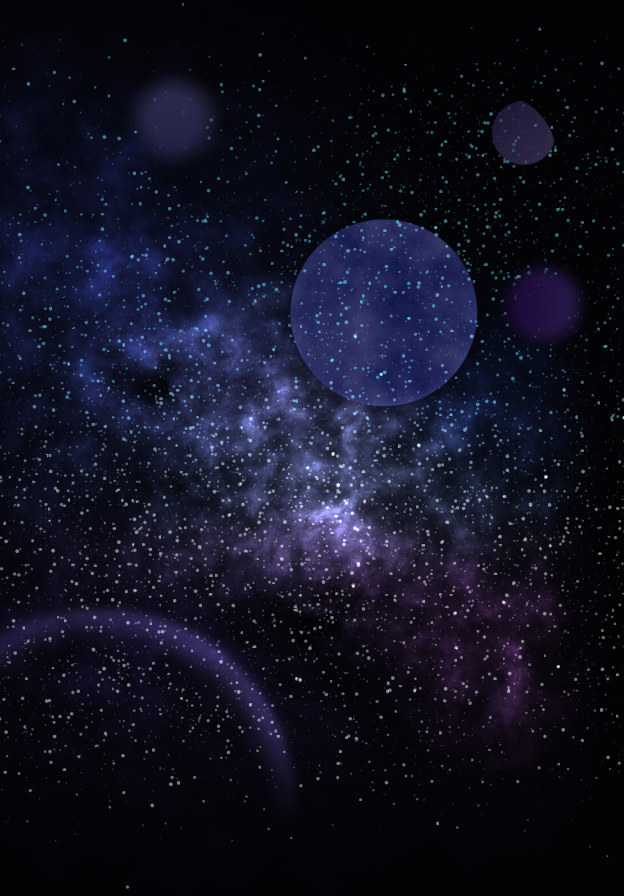
Give the GLSL for this background, as a WebGL 2 fragment shader.

```glsl
#version 300 es
precision highp float;
// Deep space: tinted nebula clouds, blurred moons, a large translucent planet
// and a glowing arc under a field of stars. Clouds are warped gradient-noise
// fbm weighted by soft elliptical glows; stars are jittered grid points.
uniform vec2 u_resolution;
out vec4 fragColor;

vec2 hash2(vec2 p) {
  vec3 q = fract(vec3(p.xyx) * vec3(0.1031, 0.1030, 0.0973));
  q += dot(q, q.yzx + 33.33);
  return fract((q.xx + q.yz) * q.zy);
}

vec2 gradient(vec2 cell) {
  return sin(6.2832 * hash2(cell).x + vec2(1.5708, 0.0));
}

float gradientNoise(vec2 p) {
  vec2 i = floor(p), f = fract(p), e = vec2(1, 0);
  vec2 u = f * f * f * (f * (f * 6.0 - 15.0) + 10.0);
  float low = mix(dot(gradient(i), f), dot(gradient(i + e), f - e), u.x);
  float high = mix(dot(gradient(i + e.yx), f - e.yx), dot(gradient(i + 1.0), f - 1.0), u.x);
  return mix(low, high, u.y);
}

float fbm(vec2 p) {
  float sum = 0.0;
  for (float amp = 0.6; amp > 0.04; amp *= 0.6) {
    sum += amp * gradientNoise(p);
    p = mat2(1.6, 1.2, -1.2, 1.6) * p + 7.3;
  }
  return sum;
}

// Soft elliptical falloff, tilted by an angle
float glow(vec2 p, vec2 center, vec2 radii, float tilt) {
  float c = cos(tilt), s = sin(tilt);
  vec2 d = mat2(c, -s, s, c) * (p - center) / radii;
  return exp(-dot(d, d));
}

float disc(float d, float blur) {
  return 1.0 - smoothstep(-blur, blur, d);
}

vec3 nebula(vec2 p) {
  vec2 warp = vec2(fbm(p * 5.0 + 3.0), fbm(p * 5.0 + 19.0));
  float cloud = fbm(p * 12.0 + 0.4 * warp), wisps = fbm(p * 27.0 + 0.6 * warp + 40.0);
  vec2 w = p + 0.025 * warp;
  float body = min(0.75 * exp(1.9 * cloud + 1.7 * wisps), 2.2);
  float haze = min(0.8 * exp(1.5 * cloud + 0.9 * wisps), 2.0);
  // Blue haze on the left, around the planet and low left
  vec3 col = vec3(0.05, 0.066, 0.185) * glow(w, vec2(0.13, 0.68), vec2(0.24, 0.19), -0.6) * haze;
  col += vec3(0.045, 0.055, 0.11) * glow(w, vec2(0.20, 0.55), vec2(0.20, 0.13), -0.3) * haze;
  col += vec3(0.03, 0.055, 0.14) * glow(w, vec2(0.54, 0.53), vec2(0.12, 0.11), 0.0) * haze;
  col += vec3(0.038, 0.031, 0.085) * glow(w, vec2(0.16, 0.27), vec2(0.24, 0.14), -0.3) * haze;
  // Pale core, teal fringe and streak
  col += vec3(0.23, 0.23, 0.34) * glow(w, vec2(0.345, 0.50), vec2(0.15, 0.09), -0.6) * body;
  col += vec3(0.045, 0.085, 0.095) * glow(w, vec2(0.38, 0.44), vec2(0.21, 0.065), 0.0) * body;
  col += vec3(0.09, 0.10, 0.17) * glow(w, vec2(0.25, 0.645), vec2(0.085, 0.012), 0.46) * haze;
  // Magenta clouds
  col += vec3(0.13, 0.065, 0.15) * glow(w, vec2(0.56, 0.28), vec2(0.09, 0.11), 0.3) * body;
  col += vec3(0.13, 0.065, 0.15) * glow(w, vec2(0.43, 0.35), vec2(0.12, 0.055), -0.5) * body;
  col += vec3(0.11, 0.07, 0.13) * glow(w, vec2(0.27, 0.395), vec2(0.13, 0.035), 0.2) * body;
  // Dark dust
  float dust = 0.8 * glow(w, vec2(0.18, 0.565), vec2(0.035, 0.025), 0.0)
    + 0.5 * glow(w, vec2(0.21, 0.455), vec2(0.07, 0.035), -0.2)
    + 0.8 * glow(w, vec2(0.37, 0.31), vec2(0.05, 0.045), 0.0);
  col *= 1.0 - clamp(dust * (1.0 - 1.5 * wisps), 0.0, 0.85);
  return col * (1.0 - smoothstep(0.58, 0.69, p.x)) + vec3(0.012, 0.011, 0.022);
}

vec3 stars(vec2 p, float px) {
  float density = 0.02 + 0.2 * glow(p, vec2(0.33, 0.47), vec2(0.42, 0.24), -0.2)
    + 0.12 * glow(p, vec2(0.52, 0.80), vec2(0.16, 0.12), 0.0)
    + 0.09 * glow(p, vec2(0.10, 0.22), vec2(0.16, 0.07), 0.0);
  density *= smoothstep(0.02, 0.2, p.y) * (1.0 - smoothstep(0.88, 1.0, p.y));
  vec3 tint = mix(vec3(0.52, 0.54, 0.52), vec3(0.14, 0.48, 0.52), smoothstep(0.42, 0.62, p.y)), sum = vec3(0);
  for (float i = 0.0; i < 6.0; i++) {
    float scale = 72.0 + 25.0 * i;
    vec2 q = p * scale + 13.7 * i, cell = floor(q);
    vec2 spot = hash2(cell + 51.0 * i), kind = hash2(cell + 200.0 + 37.0 * i);
    float d = length(q - cell - 0.2 - 0.6 * spot) / scale;
    float r = mix(0.0007, 0.0021, pow(kind.y, 4.0));
    float light = step(kind.x, density) * (0.15 + 0.75 * kind.y * kind.y);
    sum += light * disc(d - r, 0.75 * px) * mix(tint, vec3(0.5), 0.4 * spot.x);
  }
  return sum;
}

void main() {
  vec2 p = gl_FragCoord.xy / u_resolution.y;
  float px = 1.0 / u_resolution.y;
  vec3 col = nebula(p);
  // Glowing arc, brightest at its upper right
  vec2 a = p - vec2(0.111, 0.102);
  float edge = length(a) - 0.211;
  float lit = smoothstep(-0.04, 0.12, a.y) * (0.5 + 0.5 * smoothstep(-0.1, 0.13, a.x));
  col += vec3(0.145, 0.125, 0.26) * lit * exp(-pow(edge / (edge > 0.0 ? 0.01 : 0.02), 2.0));
  // Blurred moons
  vec2 m = p - vec2(0.195, 0.866), v = p - vec2(0.606, 0.660);
  float hazy = disc(length(m) - 0.041, 0.019), violet = disc(length(v) - 0.040, 0.014);
  col = mix(col, vec3(0.175, 0.17, 0.32) + 0.6 * m.y, 0.85 * hazy);
  col = mix(col, vec3(0.14, 0.07, 0.27) + vec3(0.6, 1.0, 1.2) * v.x, 0.9 * violet);
  // Clipped moon: overlap of two discs
  vec2 k = p - vec2(0.5846, 0.8516);
  float clipped = disc(max(length(k) - 0.0355, distance(p, vec2(0.551, 0.825)) - 0.070), px);
  col = mix(col, vec3(0.16, 0.135, 0.26) + 0.7 * (k.x - k.y), 0.92 * clipped);
  // Large planet with cloudy surface and lower rim light
  vec2 g = (p - vec2(0.4284, 0.651)) / 0.1042;
  float radius = length(g);
  vec3 planet = vec3(0.145, 0.16, 0.36) + vec3(0.16, 0.16, 0.15) * fbm(g * 1.6 + 5.0);
  planet += vec3(0.10, 0.10, 0.16) * pow(min(radius, 1.0), 14.0) * (0.4 - 0.4 * g.y);
  col *= 1.0 - 0.3 * exp(-abs(radius - 1.0) * 16.0);
  col = mix(col, planet, 0.95 * disc(radius - 1.0, px / 0.1042));
  col += stars(p, px) * (1.0 - 0.85 * max(max(hazy, violet), 0.7 * clipped));
  fragColor = vec4(clamp(col, 0.0, 1.0), 1.0);
}
```
